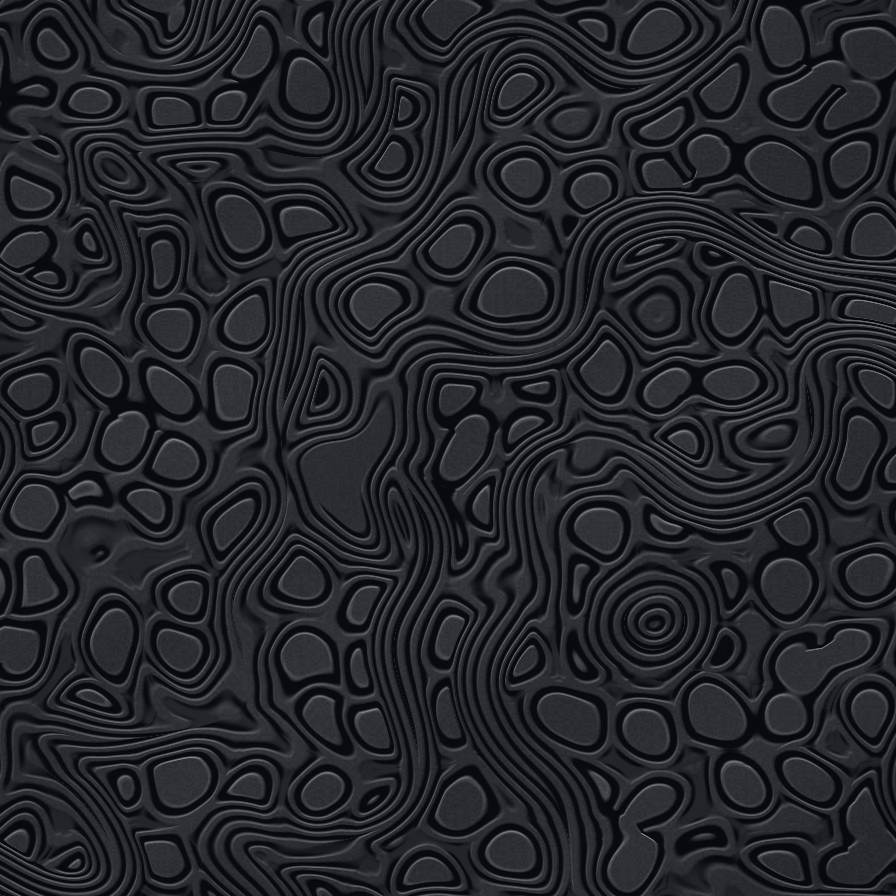
Write a three.js fragment shader that draws this pattern.

```glsl
// Dark embossed relief: flat pebbles ringed by grooves, with rivers of parallel ridges between them.
varying vec2 vUv;

float hash(vec2 p) {
  return fract(sin(dot(p, vec2(127.1, 311.7))) * 43758.545);
}

float smoothMax(float a, float b, float k) {
  float h = max(k - abs(a - b), 0.0) / k;
  return max(a, b) + h * h * k * 0.25;
}

// Layered sines; the zero lines are the river centres.
float river(vec2 p) {
  float bend = 1.5 * sin(5.0 * p.x + 1.0) + 1.2 * sin(6.5 * p.y + 2.4 * p.x);
  float meander = 0.85 * sin(13.0 * p.x + 10.0 * p.y + 1.5 * sin(9.0 * p.y));
  float wiggle = 0.4 * sin(23.0 * p.x - 9.0 * p.y) + 0.4 * sin(27.0 * p.y + 8.0 * p.x);
  return sin(dot(p, vec2(-7.0, 8.0)) + bend + meander + wiggle + 0.6);
}

// Approximate distance to the nearest river centre.
float riverDistance(vec2 p) {
  float r = river(p);
  vec2 g = vec2(river(p + vec2(0.004, 0.0)), river(p + vec2(0.0, 0.004))) - r;
  return abs(r) / (length(g / 0.004) + 3.5);
}

// Distance-like field: negative on pebbles, growing towards river centres.
float reliefField(vec2 p) {
  vec2 w = p + 0.007 * sin(p.yx * vec2(31.0, 27.0) + vec2(0.5, 2.0))
             + 0.003 * sin(p.yx * vec2(67.0, 73.0) + p.xy * 20.0);
  vec2 cell = floor(w * 13.0);
  float near = 0.12, second = 0.14, wide = 0.0001, tight = 0.000000001;
  for (int j = -2; j <= 2; j++) {
    for (int i = -2; i <= 2; i++) {
      vec2 id = cell + vec2(float(i), float(j));
      vec2 jitter = vec2(hash(id), hash(id + 41.3)) - 0.5;
      vec2 centre = (id + 0.5 + 0.56 * jitter) / 13.0;
      if (abs(river(centre)) < 0.34 || hash(id + 7.7) < 0.09) continue;
      float angle = 6.283 * hash(id + 19.1);
      float c = cos(angle), s = sin(angle);
      float stretch = mix(0.76, 1.0, hash(id + 3.9));
      vec2 q = mat2(c, -s, s, c) * (w - centre) * vec2(stretch, 1.0 / stretch);
      float d = length(q) - mix(0.021, 0.036, hash(id + 63.2));
      wide += exp(-d / 0.014);
      tight += exp(-d / 0.005);
      second = min(second, max(d, near));
      near = min(near, d);
    }
  }
  // Contours get softer away from the pebbles.
  float field = mix(-0.005 * log(tight), -0.014 * log(wide), smoothstep(0.0, 0.045, near));
  // Neighbours are kept apart, except in a few zones where they fuse.
  float zone = sin(p.x * 19.0 + 2.0 * sin(p.y * 13.0)) * sin(p.y * 17.0 + 1.0);
  float gap = mix(0.0095, -0.03, smoothstep(0.3, 0.6, zone));
  field = smoothMax(field, gap - 0.5 * (second - near), 0.008);
  float reach = 0.039 + 0.008 * sin(p.x * 8.0 + 3.0 * sin(p.y * 6.0));
  return smoothMax(field, reach - riverDistance(p), 0.012);
}

// Cross-section: pebble top, deep groove, then rounded ridges.
float profile(float field, vec2 p) {
  float top = 1.0 - smoothstep(-0.0025, 0.0015, field);
  float period = 0.0104 + 0.0015 * sin(p.x * 9.0 + 4.0 * sin(p.y * 7.0));
  float t = fract((field - 0.0045) / period);
  float ridge = smoothstep(0.02, 0.42, t) * (1.0 - smoothstep(0.68, 0.96, t));
  ridge = mix(ridge, 0.85, smoothstep(0.05, 0.054, field));
  return top + 0.92 * ridge * smoothstep(0.0035, 0.0055, field);
}

void main() {
  vec2 p = vUv;
  float e = 0.0012;
  float field = reliefField(p);
  float fieldX = reliefField(p + vec2(e, 0.0));
  float fieldY = reliefField(p + vec2(0.0, e));
  float height = profile(field, p);
  vec2 slope = vec2(profile(fieldX, p), profile(fieldY, p)) - height;

  // Grooves fill up where the field levels out, leaving flat islands.
  float steepness = length(vec2(fieldX, fieldY) - field) / e;
  float level = (1.0 - smoothstep(0.2, 0.65, steepness)) * smoothstep(0.006, 0.011, field);
  float depth = mix(height, max(height, 0.62), level);

  // Light from the upper left, with dark hollows.
  float lit = clamp(-dot(slope, vec2(-0.55, 0.83)) / (e * 230.0), -1.0, 1.0);
  float tone = mix(0.028, 0.172, smoothstep(0.08, 0.9, depth));
  tone += height * (0.24 * max(lit, 0.0) + 0.09 * min(lit, 0.0));

  // Thin worn rim and a soft sheen on the pebble tops.
  float rim = smoothstep(-0.0055, -0.0035, field) * (1.0 - smoothstep(-0.0025, -0.0005, field));
  tone += rim * (0.05 + 0.045 * sin(p.x * 43.0 + 3.0 * sin(p.y * 37.0)));
  tone += 0.012 * height * sin(p.x * 11.0 - p.y * 15.0 + 1.0);

  // Fine grain and slow falloff of the light.
  tone += 0.03 * height * (hash(floor(p * 420.0)) - 0.5);
  tone *= 1.06 - 0.25 * dot(p - vec2(0.42, 0.55), p - vec2(0.42, 0.55));
  gl_FragColor = vec4(max(tone, 0.022) + vec3(0.0, 0.01, 0.03), 1.0);
}
```
